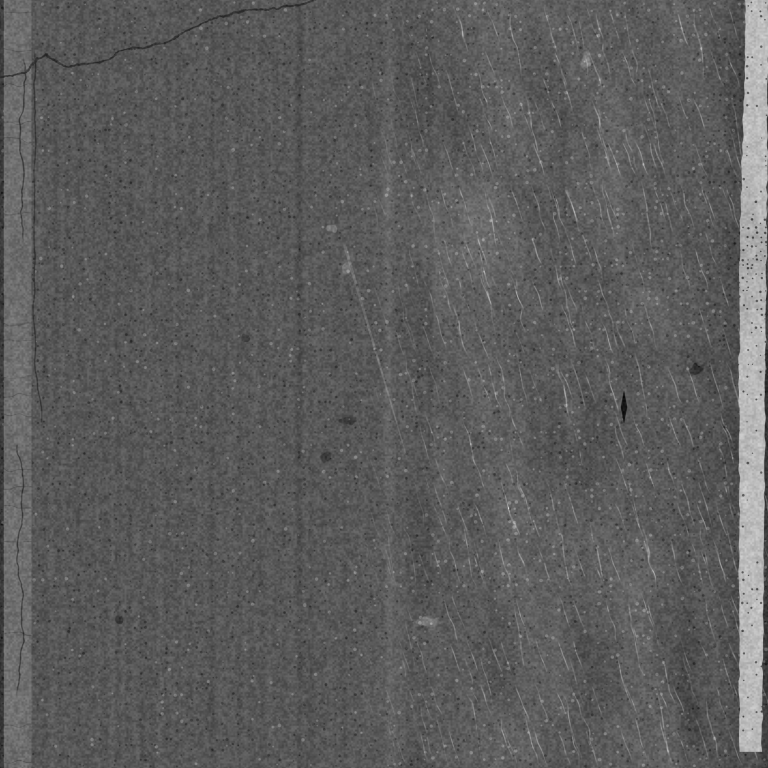
Reproduce this texture procedurally as a Shadertoy shader.

```glsl
// Worn grey asphalt with a seam strip at the left, cracks, scratches and a painted line at the right.

float hash(vec2 p) {
  vec3 q = fract(p.xyx * vec3(0.1031, 0.1030, 0.0973));
  q += dot(q, q.yzx + 33.33);
  return fract((q.x + q.y) * q.z);
}

float noise(vec2 p) {
  vec2 i = floor(p), f = fract(p);
  f = f * f * (3.0 - 2.0 * f);
  return mix(mix(hash(i), hash(i + vec2(1, 0)), f.x),
             mix(hash(i + vec2(0, 1)), hash(i + vec2(1, 1)), f.x), f.y);
}

float fbm(vec2 p) {
  float sum = 0.0, amp = 0.53;
  for (int i = 0; i < 4; i++) {
    sum += amp * noise(p);
    p = p * 2.03 + 17.3;
    amp *= 0.5;
  }
  return sum;
}

float segmentDist(vec2 p, vec2 a, vec2 b) {
  vec2 d = b - a;
  return length(p - a - d * clamp(dot(p - a, d) / dot(d, d), 0.0, 1.0));
}

float stroke(float d, float w, float aa) { return 1.0 - smoothstep(w - aa, w + aa, d); }

float band(float x, float a, float b, float soft) {
  return smoothstep(a - soft, a + soft, x) * (1.0 - smoothstep(b - soft, b + soft, x));
}

float bell(float x, float centre, float w) {
  float t = (x - centre) / w;
  return exp(-t * t);
}

// Irregular stain or chip with radii rx, ry
float blot(vec2 p, float x, float y, float rx, float ry) {
  float d = length((p - vec2(x, y)) / vec2(rx, ry)) + 0.7 * (noise(p * 190.0) - 0.5);
  return 1.0 - smoothstep(0.7, 1.15, d);
}

// Scattered round grains, at most one per cell
float grains(vec2 p, float cells, float density, float seed, float aa) {
  vec2 g = p * cells, id = floor(g) + seed;
  vec2 c = 0.3 + 0.4 * vec2(hash(id + 3.1), hash(id + 8.7));
  float r = mix(0.1, 0.28, hash(id + 5.3));
  return step(1.0 - density, hash(id)) * stroke(length(fract(g) - c), r, aa * cells);
}

// Scattered thin leaning scratches
float scratches(vec2 p, vec2 cells, float lean, float seed, float aa) {
  vec2 g = vec2(p.x + lean * p.y, p.y) * cells, id = floor(g) + seed, f = fract(g);
  float x = 0.25 + 0.5 * hash(id + 2.7) + 0.15 * (noise(p * 60.0) - 0.5);
  float span = band(f.y, 0.15, 0.8, 0.15);
  return step(0.55, hash(id)) * span * stroke(abs(f.x - x) / cells.x, 0.0008, aa) * noise(p * 130.0 + seed);
}

// Wandering upright crack between two heights
float uprightCrack(vec2 p, float x, float low, float high, float sway, float aa) {
  float path = x + sway * (fbm(vec2(p.y * 22.0, high * 90.0)) - 0.5);
  return band(p.y, low, high, 0.01) * stroke(abs(p.x - path), 0.0009, aa);
}

float longCrack(vec2 p, float aa) {
  const vec2 path[12] = vec2[12](vec2(-0.01, 0.9), vec2(0.033, 0.904), vec2(0.046, 0.922),
    vec2(0.059, 0.927), vec2(0.085, 0.915), vec2(0.13, 0.918), vec2(0.163, 0.935), vec2(0.215, 0.944),
    vec2(0.28, 0.977), vec2(0.319, 0.986), vec2(0.378, 0.99), vec2(0.415, 1.002));
  vec2 q = p + 0.009 * (vec2(fbm(p * 70.0), fbm(p * 70.0 + 40.0)) - 0.5);
  float d = 1.0;
  for (int i = 0; i < 11; i++) d = min(d, segmentDist(q, path[i], path[i + 1]));
  return stroke(d, 0.0013, aa);
}

// Road tone: wheel streaks, mottling, grains
float asphalt(vec2 p, float aa) {
  float rough = smoothstep(0.4, 0.65, p.x);
  float tone = 0.342 + 0.012 * rough + 0.007 * sin(p.x * 400.0) * (1.0 - 0.7 * rough);
  tone += 0.028 * (noise(vec2(p.x * 150.0, p.y * 1.5)) - 0.5);
  tone += 0.036 * bell(p.x, 0.506, 0.008) - 0.035 * bell(p.x, 0.391, 0.004);
  tone -= 0.018 * (bell(p.x, 0.276, 0.003) + bell(p.x, 0.555, 0.006));
  tone -= 0.04 * bell(p.x, 0.895, 0.012) * smoothstep(0.5, 0.2, p.y);
  tone -= 0.05 * smoothstep(0.935, 0.965, p.x);
  vec2 lean = vec2(p.x + 0.25 * p.y, p.y);
  tone += rough * (0.12 * fbm(lean * vec2(16, 7)) + 0.05 * fbm(lean * vec2(75, 18)) - 0.085);
  tone += 0.045 * bell(p.x, 0.63, 0.05) * bell(p.y, 0.7, 0.08);
  tone -= 0.035 * bell(p.x, 0.86, 0.1) * bell(p.y, 0.535, 0.025);
  for (float k = 0.0; k < 3.0; k++)
    tone += 0.24 * rough * scratches(p, vec2(26.0 + 9.0 * k, 9.0 + 4.0 * k), 0.2 + 0.08 * k, 31.0 * k, aa);
  tone += 0.15 * grains(p, 120.0, 0.06 + 0.08 * rough, 7.0, aa);
  return tone - 0.11 * grains(p, 150.0, 0.13, 71.0, aa);
}

// Long tapering scratch, chips and stains
float marks(vec2 p, float aa) {
  float fall = clamp((0.69 - p.y) / 0.29, 0.0, 1.0);
  float scrape = stroke(abs(p.x - 0.446 - 0.085 * fall), mix(0.0022, 0.0007, fall), aa);
  float light = scrape * band(p.y, 0.41, 0.68, 0.015) * (0.4 + 0.6 * noise(p * 120.0));
  light += blot(p, 0.452, 0.65, 0.006, 0.01) + blot(p, 0.432, 0.703, 0.007, 0.006);
  light += blot(p, 0.557, 0.19, 0.014, 0.007) + blot(p, 0.763, 0.922, 0.007, 0.01);
  float dark = blot(p, 0.453, 0.452, 0.01, 0.006) + blot(p, 0.425, 0.405, 0.007, 0.008);
  dark += blot(p, 0.321, 0.56, 0.006, 0.006) + blot(p, 0.155, 0.193, 0.006, 0.006);
  return 0.13 * light - 0.12 * (dark + blot(p, 0.906, 0.518, 0.012, 0.008));
}

void mainImage(out vec4 fragColor, in vec2 fragCoord) {
  vec2 p = fragCoord / iResolution.xy;
  float aa = 0.75 / min(iResolution.x, iResolution.y);
  float tone = asphalt(p, aa) + marks(p, aa);
  // Seam strip and cracks
  float strip = 0.43 + 0.07 * (fbm(p * vec2(40, 12)) - 0.5), row = p.y * 42.0 + 0.35 * noise(p * 80.0);
  strip -= 0.08 * step(0.5, hash(vec2(floor(row), 4))) * stroke(abs(fract(row) - 0.5) / 42.0, 0.0006, aa);
  tone = mix(tone, strip, band(p.x, 0.005, 0.041, aa)) - 0.12 * (1.0 - smoothstep(0.004, 0.006, p.x));
  float seam = uprightCrack(p, 0.028, 0.69, 0.92, 0.02, aa) + uprightCrack(p, 0.026, 0.1, 0.42, 0.022, aa);
  seam += uprightCrack(p, 0.045 + 0.01 * smoothstep(0.53, 0.46, p.y), 0.45, 0.93, 0.008, aa);
  tone = mix(tone, 0.17, max(0.7 * min(seam, 1.0), 0.85 * longCrack(p, aa)));
  // Painted line with worn flecks
  float left = 0.9625 + 0.008 * smoothstep(0.6, 1.0, p.y), wear = bell(p.y, 0.66, 0.07);
  float edge = p.x + 0.0025 * (noise(p * 90.0) - 0.5);
  float paint = band(edge, left, 0.992 + 0.009 * p.y, aa) * smoothstep(0.021 - aa, 0.021 + aa, p.y);
  float coat = 0.73 - 0.07 * wear + 0.1 * (fbm(p * vec2(110, 25)) - 0.5);
  coat -= 0.4 * grains(p, 170.0, 0.09 + 0.35 * wear, 13.0, aa);
  tone = mix(tone - 0.08 * smoothstep(0.985, 0.995, p.x), coat, paint);
  // Spindle gouge and fine grit
  float taper = clamp(1.0 - abs(p.y - 0.47) / 0.022, 0.0, 1.0);
  tone = mix(tone, 0.08, stroke(abs(p.x - 0.8125), 0.0042 * taper, aa) * smoothstep(0.0, 0.1, taper));
  tone += 0.1 * noise(p * 410.0) + 0.06 * noise(p * 205.0) - 0.08;
  fragColor = vec4(vec3(clamp(tone, 0.0, 1.0)), 1.0);
}
```
